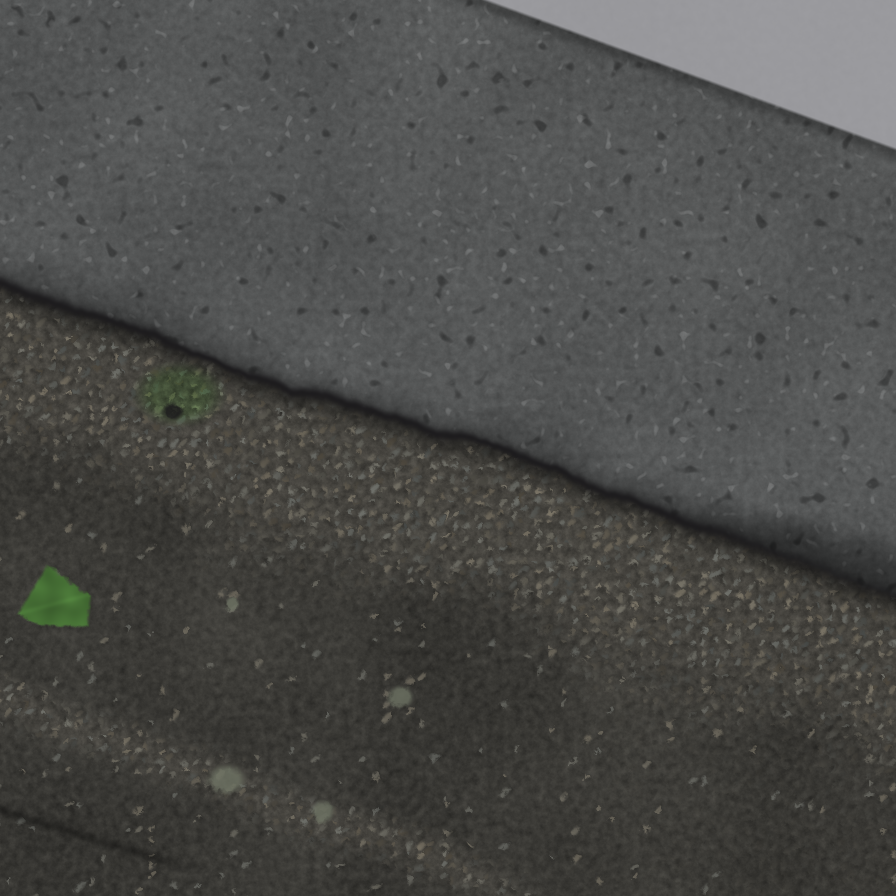
Reproduce this texture procedurally as a WebGL 1 fragment shader.

```glsl
precision highp float;
// Cracked concrete slab beside gritty soil, with a pale kerb strip and a green leaf.

uniform vec2 u_resolution;

#define SLAB_COLOR vec3(0.332, 0.338, 0.338)
#define SOIL_COLOR vec3(0.222, 0.218, 0.203)
#define STONE_COLOR vec3(0.385, 0.378, 0.345)
#define KERB_COLOR vec3(0.600, 0.600, 0.615)
#define LEAF_COLOR vec3(0.270, 0.430, 0.205)
#define CRACK_COLOR vec3(0.105, 0.100, 0.108)
#define SLOPE -0.348
#define STONE_SCALE 76.0
#define GRAIN_SCALE 105.0
#define CRACK_WIDTH 0.0045

vec2 hash2(vec2 p) {
  vec3 q = fract(p.xyx * vec3(0.1031, 0.1030, 0.0973));
  q += dot(q, q.yzx + 33.33);
  return fract((q.xx + q.yz) * q.zy);
}

float cornerSlope(vec2 cell, vec2 offset) {
  return dot(hash2(cell) * 2.0 - 1.0, offset);
}

float gradientNoise(vec2 p) {
  vec2 i = floor(p), f = fract(p);
  vec2 w = f * f * f * (f * (f * 6.0 - 15.0) + 10.0);
  vec2 e = vec2(1.0, 0.0);
  float low = mix(cornerSlope(i, f), cornerSlope(i + e, f - e), w.x);
  float high = mix(cornerSlope(i + e.yx, f - e.yx), cornerSlope(i + 1.0, f - 1.0), w.x);
  return mix(low, high, w.y);
}

float fbm(vec2 p) {
  float sum = 0.0, gain = 1.0;
  for (int i = 0; i < 4; i++) {
    sum += gain * gradientNoise(p);
    p = mat2(1.6, 1.2, -1.2, 1.6) * p + 7.3;
    gain *= 0.55;
  }
  return sum;
}

float bump(float x, float center, float width) {
  float d = (x - center) / width;
  return exp(-d * d);
}

// Scattered stones: x is coverage, y is a random shade
vec2 stones(vec2 p) {
  vec2 cell = floor(p), best = vec2(0.0);
  for (int j = -1; j <= 1; j++) {
    for (int i = -1; i <= 1; i++) {
      vec2 c = cell + vec2(float(i), float(j));
      vec2 rnd = hash2(c), shape = hash2(c + 57.0);
      vec2 d = p - c - 0.15 - 0.7 * rnd;
      float a = shape.x * 3.14;
      d = mat2(cos(a), -sin(a), sin(a), cos(a)) * d * vec2(1.0, 1.5);
      float cover = 1.0 - smoothstep(0.12, 0.3 + 0.35 * shape.y, length(d));
      if (cover > best.x) best = vec2(cover, rnd.x);
    }
  }
  return best;
}

float blob(vec2 p, vec2 center, vec2 radius) {
  return 1.0 - smoothstep(0.55, 1.15, length((p - center) / radius));
}

// Signed distance to the left side of the line from a to b
float side(vec2 p, vec2 a, vec2 b) {
  vec2 d = normalize(b - a);
  return d.y * (p.x - a.x) - d.x * (p.y - a.y);
}

float leafDistance(vec2 p) {
  vec2 tip = vec2(0.021, 0.315), top = vec2(0.053, 0.368);
  vec2 shoulder = vec2(0.100, 0.334), foot = vec2(0.097, 0.301);
  float d = max(side(p, top, tip), side(p, tip, vec2(0.046, 0.302)));
  d = max(d, side(p, vec2(0.046, 0.302), foot));
  return max(d, max(side(p, foot, shoulder), side(p, shoulder, top)));
}

void main() {
  vec2 p = gl_FragCoord.xy / u_resolution;
  float broad = fbm(p * 5.0);
  float grain = fbm(p * GRAIN_SCALE);
  float seam = 0.684 + SLOPE * p.x + 0.011 * bump(p.x, 0.57, 0.08)
    - 0.008 * bump(p.x, 0.29, 0.05) + 0.007 * gradientNoise(vec2(p.x * 24.0, 3.5))
    + 0.003 * gradientNoise(vec2(p.x * 85.0, 8.5));
  float height = p.y - seam;

  // Slab with pits, pale flecks and a damp lower edge
  vec3 slab = SLAB_COLOR * (1.0 + 0.13 * broad + 0.17 * grain);
  slab *= 1.0 - 0.3 * smoothstep(0.22, 0.5, gradientNoise(p * 62.0));
  slab += 0.09 * smoothstep(0.25, 0.5, gradientNoise(p * 95.0 + 31.0));
  float damp = 0.12 + 0.25 * smoothstep(0.62, 0.85, p.x);
  slab *= 1.0 - damp * (1.0 - smoothstep(0.005, 0.065, height + 0.05 * broad));

  // Soil and two belts of gravel
  vec3 soil = SOIL_COLOR * (1.0 + 0.2 * broad + 0.32 * grain);
  float ragged = height + 0.055 * broad;
  float upperBelt = smoothstep(-0.24, -0.11, ragged) * (1.0 - smoothstep(-0.035, 0.01, height));
  float lowerLine = p.y - 0.222 + 0.38 * p.x + 0.018 * broad;
  float lowerBelt = bump(lowerLine, 0.0, 0.023) * (1.0 - smoothstep(0.5, 0.65, p.x));
  float gravel = clamp(max(upperBelt, lowerBelt) + 0.12 * smoothstep(0.4, 1.0, p.x), 0.0, 1.0);
  soil = mix(soil, vec3(0.295, 0.285, 0.262) * (1.0 + 0.4 * grain), gravel * 0.7);
  vec2 stone = stones(p * STONE_SCALE + 0.5 * grain);
  vec3 tint = STONE_COLOR * (0.72 + 0.62 * stone.y) + vec3(0.02, 0.0, -0.02) * sin(stone.y * 40.0);
  float sparse = step(0.9, stone.y) * 0.55;
  soil = mix(soil, tint, stone.x * max(gravel * 0.75, sparse));
  float moss = blob(p, vec2(0.20, 0.56), vec2(0.05, 0.035));
  soil = mix(soil, soil * vec3(0.92, 1.12, 0.86), moss);
  float furrow = bump(p.y, 0.096 - 0.31 * p.x, 0.006) * (1.0 - smoothstep(0.16, 0.24, p.x));
  soil *= 1.0 - 0.3 * furrow;

  // Lone pebbles and a dark hole
  vec2 q = p + 0.004 * grain;
  float pebbles = max(blob(q, vec2(0.447, 0.222), vec2(0.015, 0.013)),
    blob(q, vec2(0.259, 0.326), vec2(0.008)));
  pebbles = max(pebbles, max(blob(q, vec2(0.36, 0.094), vec2(0.013)),
    blob(q, vec2(0.253, 0.130), vec2(0.022, 0.017))));
  soil = mix(soil, vec3(0.43, 0.45, 0.39), pebbles * 0.8);
  soil = mix(soil, CRACK_COLOR, 0.85 * blob(q, vec2(0.193, 0.541), vec2(0.012, 0.010)));

  // Seam and its shadow
  vec3 color = mix(soil, slab, smoothstep(-0.003, 0.003, height));
  float width = CRACK_WIDTH * (1.0 + 0.6 * gradientNoise(vec2(p.x * 19.0, 1.7)));
  float fade = 1.0 - 0.5 * smoothstep(0.75, 0.95, p.x);
  color *= 1.0 - 0.28 * bump(height, -0.004, 0.016);
  color = mix(color, CRACK_COLOR, 0.9 * fade * bump(height, 0.0, width * 1.25));

  // Leaf with a faint midrib
  float leaf = 1.0 - smoothstep(-0.002, 0.003, leafDistance(p + 0.003 * grain));
  float rib = bump(side(p, vec2(0.024, 0.316), vec2(0.098, 0.336)), 0.0, 0.003);
  vec3 leafShade = LEAF_COLOR * (1.0 + 0.25 * gradientNoise(p * 45.0) + 0.1 * rib);
  color = mix(color, leafShade, leaf);

  // Pale kerb with a narrow shadow below
  float kerb = p.y - 1.196 + 0.363 * p.x;
  color *= 1.0 - 0.25 * bump(kerb, -0.004, 0.009);
  vec3 kerbShade = KERB_COLOR * (1.0 + 0.015 * grain + 0.02 * broad);
  color = mix(color, kerbShade, smoothstep(-0.002, 0.003, kerb));
  gl_FragColor = vec4(clamp(color, 0.0, 1.0), 1.0);
}
```
